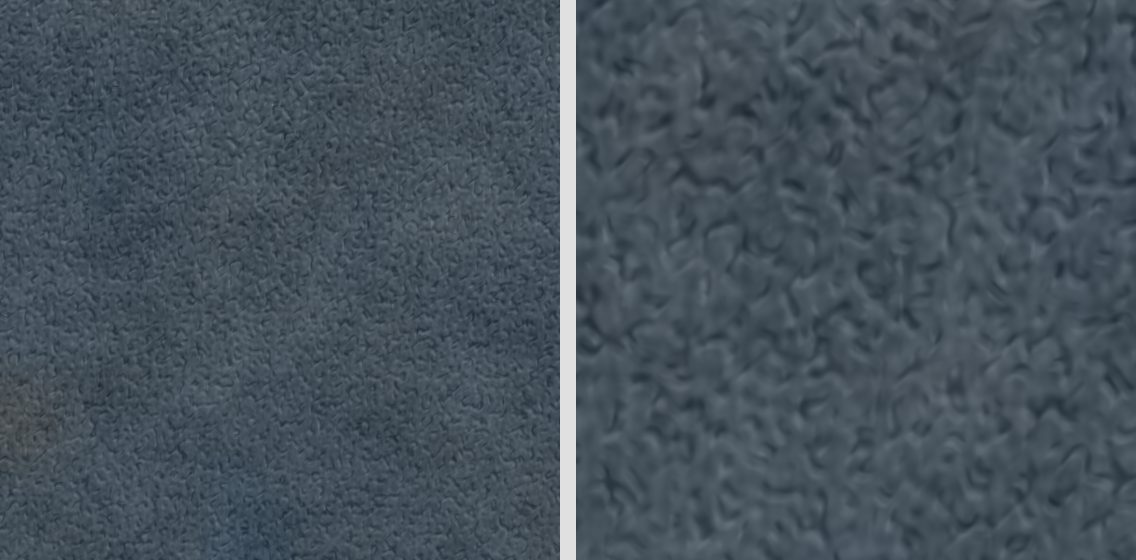
Left, the full canvas; right, a detail of the centre.
A three.js fragment shader for this texture:

```glsl
// Draws a pebbled slate-blue surface with short curled dark creases and pale rims.
varying vec2 vUv;

float hash(vec2 p) {
  return fract(sin(dot(p, vec2(127.1, 311.7))) * 43758.5453);
}

float cornerSlope(vec2 cell, vec2 offset) {
  float angle = 6.2832 * hash(cell);
  return dot(vec2(cos(angle), sin(angle)), offset);
}

// Gradient noise, about -0.7 to 0.7
float noise(vec2 p) {
  vec2 i = floor(p);
  vec2 f = fract(p);
  vec2 u = f * f * f * (f * (f * 6.0 - 15.0) + 10.0);
  vec2 e = vec2(1.0, 0.0);
  float low = mix(cornerSlope(i, f), cornerSlope(i + e.xy, f - e.xy), u.x);
  float high = mix(cornerSlope(i + e.yx, f - e.yx), cornerSlope(i + e.xx, f - e.xx), u.x);
  return mix(low, high, u.y);
}

float fbm(vec2 p) {
  float sum = 0.0;
  float gain = 1.0;
  for (int i = 0; i < 3; i++) {
    sum += gain * noise(p);
    p = p * 2.1 + 7.3;
    gain *= 0.55;
  }
  return sum;
}

// Short, soft curls along the zero crossings of warped noise
float crease(vec2 p) {
  vec2 warp = vec2(noise(p * 44.0), noise(p * 44.0 + 31.7));
  float line = 1.0 - smoothstep(0.0, 0.3, abs(noise((p + 0.006 * warp) * 61.0)));
  return line * smoothstep(-0.15, 0.3, noise(p * 74.0 + 13.1));
}

float softSpot(vec2 p, vec2 center, float radius) {
  vec2 d = (p - center) / radius;
  return exp(-dot(d, d));
}

void main() {
  vec2 p = vUv;

  // Creases are shaded above and lit along their lower edge
  float dark = crease(p);
  float light = crease(p + vec2(0.003, 0.006)) * (1.0 - dark);
  float relief = 0.065 * light - 0.078 * dark;

  // Rounded grains and finer, slightly upright grit
  relief += 0.065 * noise(p * vec2(82.0, 70.0) + 5.7);
  relief += 0.06 * noise(p * vec2(132.0, 104.0) + 41.3);

  // Sparse pale upright flecks, denser near the top
  float fleck = smoothstep(0.3, 0.58, noise(p * vec2(115.0, 66.0) + 71.9));
  relief += fleck * mix(0.035, 0.1, p.y) * smoothstep(-0.3, 0.4, noise(p * 9.0));
  relief *= mix(0.9, 1.08, p.y);

  // Broad mottling of brightness, with a faint shift of hue
  float mottle = 0.04 * fbm(p * 5.0 + 2.4) + 0.035 * noise(p * 19.0);
  float coolness = 0.009 * fbm(p * 3.5 + 19.0);
  coolness += 0.009 * softSpot(p, vec2(0.08, 0.72), 0.22);
  coolness += 0.01 * softSpot(p, vec2(0.45, 0.02), 0.2);
  coolness -= 0.03 * softSpot(p, vec2(0.03, 0.25), 0.09);

  vec3 slate = vec3(0.267, 0.314, 0.353);
  vec3 color = slate + relief + mottle + coolness * vec3(-1.0, -0.1, 0.9);
  gl_FragColor = vec4(color, 1.0);
}
```
